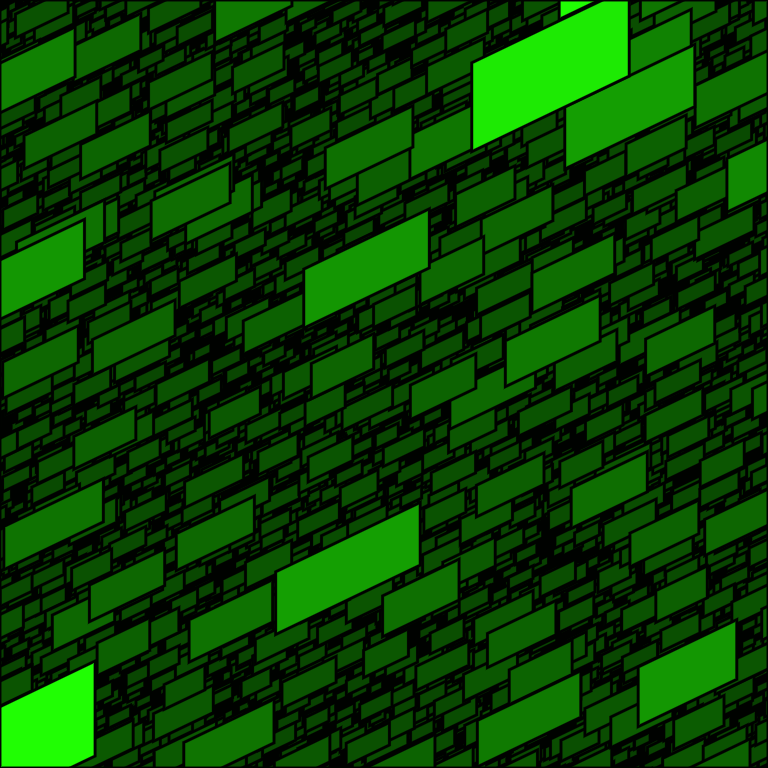
Give the GLSL for this pattern, as a three.js fragment shader.

```glsl
// Green slanted parallelograms of many sizes, outlined in black, larger over smaller.
// The plane is sheared so each one is a rectangle; layers of jittered cells
// are painted from the smallest size to the largest, which is also the brightest.

#define LAYERS 9
#define SLOPE 0.48        // rise of the slanted edges
#define LARGEST 0.1       // typical height in the top layer
#define SHRINK 0.72       // height ratio from one layer to the next
#define ASPECT 2.1        // mean width over height
#define SPACING 1.5       // cell size over shape size
#define OUTLINE 0.0038
#define SOFT 0.001        // half width of edge smoothing
#define RARE 0.11         // share of filled cells, large shapes
#define COMMON 0.5        // share of filled cells, small shapes
#define INK vec3(0.0, 0.008, 0.0)
#define GREEN vec3(0.125, 1.0, 0.012)

varying vec2 vUv;

vec2 hash2(vec2 p) {
  vec2 q = vec2(dot(p, vec2(127.1, 311.7)), dot(p, vec2(269.5, 183.3)));
  return fract(sin(q) * 43758.5453);
}

float inside(float d) {
  return 1.0 - smoothstep(-SOFT, SOFT, d);
}

// Taller shapes glow brighter
vec3 fillColor(float height) {
  return GREEN * min(0.23 + height * (2.6 + 32.0 * height), 1.0);
}

// Distance to a box in sheared space, corrected for the slanted edges
float slantedBox(vec2 p, vec2 halfSize) {
  vec2 d = abs(p) - halfSize;
  return max(d.x, d.y * inversesqrt(1.0 + SLOPE * SLOPE));
}

vec3 paintLayer(vec3 color, vec2 p, float layer) {
  float unit = LARGEST * pow(SHRINK, layer);
  vec2 cellSize = unit * SPACING * vec2(ASPECT, 1.0);
  float share = mix(RARE, COMMON, smoothstep(1.0, 5.0, layer));
  vec2 grid = p / cellSize + layer * vec2(3.17, 5.43);

  for (int j = -1; j <= 1; j++) {
    // Each row slides by its own amount to break up the columns
    float row = floor(grid.y) + float(j);
    float slide = hash2(vec2(row, layer + 41.0)).x;
    for (int i = -1; i <= 1; i++) {
      vec2 cell = vec2(floor(grid.x + slide) + float(i), row);
      vec2 place = hash2(cell + layer * 17.3);
      vec2 shape = hash2(cell + layer * 9.1 + 63.7);

      // Evenly spread choice of filled cells, loosened by noise
      float pick = fract(dot(cell, vec2(0.7549, 0.5698)) + 0.35 * place.x + layer * 0.37);
      if (pick < share) {
        vec2 center = cell + mix(vec2(0.12), vec2(0.88), place) - vec2(slide, 0.0);
        float height = unit * mix(0.85, 1.2, shape.x);
        float width = height * ASPECT * mix(0.8, 1.18, shape.y);
        float d = slantedBox((grid - center) * cellSize, 0.5 * vec2(width, height));
        color = mix(color, INK, inside(d - OUTLINE));
        color = mix(color, fillColor(height), inside(d));
      }
    }
  }
  return color;
}

void main() {
  vec2 sheared = vec2(vUv.x, vUv.y - SLOPE * vUv.x);
  vec3 color = INK;
  for (int n = 0; n < LAYERS; n++) {
    color = paintLayer(color, sheared, float(LAYERS - 1 - n));
  }

  // Thin dark frame along the canvas edge
  vec2 toEdge = min(vUv, 1.0 - vUv);
  color = mix(color, INK, inside(min(toEdge.x, toEdge.y) - 0.5 * OUTLINE));
  gl_FragColor = vec4(color, 1.0);
}
```
